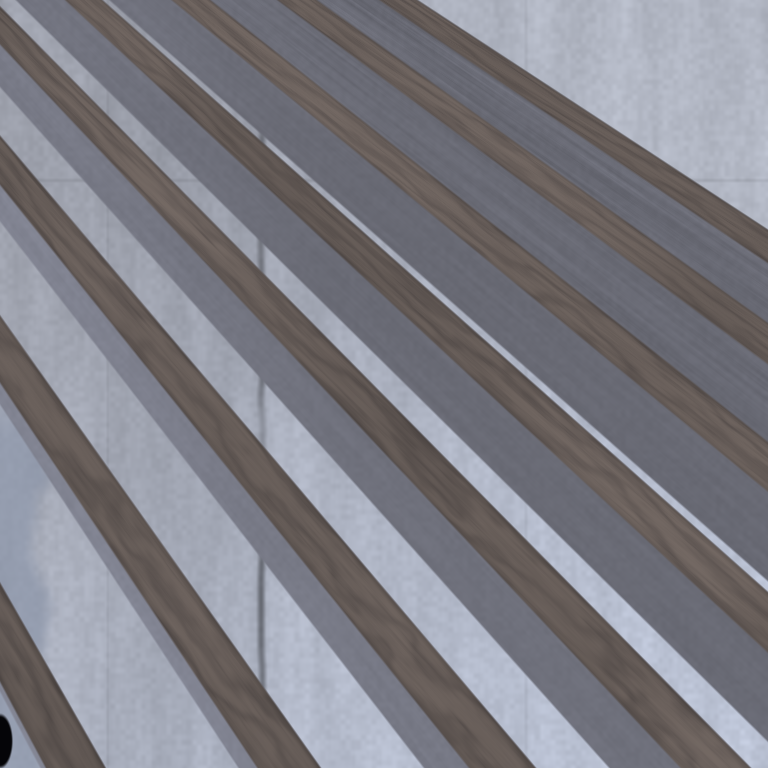
A Shadertoy shader for this pattern:

```glsl
// Eight timber slats with grey side faces fan out in perspective over a concrete wall.
// Slats are evenly spaced in the inverse slope of rays from one vanishing point;
// the visible side narrows with slat number, opening wider gaps to the wall.

float hash(vec2 p) {
    p = fract(p * vec2(0.1031, 0.1137));
    p += dot(p, p.yx + 33.3);
    return fract((p.x + p.y) * p.x * 7.3);
}

float noise(vec2 p) {
    vec2 i = floor(p), f = fract(p);
    f = f * f * (3.0 - 2.0 * f);
    return mix(mix(hash(i), hash(i + vec2(1, 0)), f.x),
               mix(hash(i + vec2(0, 1)), hash(i + vec2(1, 1)), f.x), f.y);
}

float fbm(vec2 p) {
    float sum = 0.0, amp = 0.5;
    for (int i = 0; i < 4; i++) {
        sum += amp * noise(p);
        p = p * 2.03 + 17.0;
        amp *= 0.5;
    }
    return sum;
}

float seam(float d, float width) {
    return 1.0 - smoothstep(0.0, width, abs(d));
}

// Cast concrete: lit towards the lower right, with streaks, joints and stains
vec3 concrete(vec2 p) {
    vec3 col = mix(vec3(0.63, 0.645, 0.69), vec3(0.73, 0.76, 0.83),
                   smoothstep(0.1, 1.2, p.x * 0.65 + p.y * 0.6));
    col = mix(col, vec3(0.70, 0.72, 0.77), smoothstep(0.3, 0.7, p.x - p.y));
    col *= 0.93 + 0.14 * fbm(p * vec2(38.0, 5.0));
    col *= 0.97 + 0.06 * noise(p * 150.0);

    // Board panels and their joints
    col *= 1.0 - 0.035 * smoothstep(0.139, 0.142, p.x) * smoothstep(0.345, 0.335, p.x);
    col *= 1.0 - 0.07 * seam(p.y - 0.235, 0.004);
    col *= 1.0 - 0.05 * (seam(p.x - 0.14, 0.003) + seam(p.x - 0.685, 0.004));
    float drip = p.x - 0.341 - 0.004 * (noise(vec2(p.y * 25.0, 3.0)) - 0.5);
    col *= 1.0 - 0.38 * seam(drip, 0.008) * smoothstep(0.25, 0.9, noise(vec2(5.0, p.y * 9.0)) + 0.35);

    // Damp bluish patch and a dark round opening at the left edge
    float damp = smoothstep(0.09, 0.06, p.x + 0.05 * fbm(p * 18.0)) * smoothstep(0.48, 0.58, p.y);
    col = mix(col, vec3(0.54, 0.58, 0.66), 0.65 * damp);
    float hole = length((p - vec2(0.0, 0.965)) / vec2(0.016, 0.034));
    return mix(col, vec3(0.02, 0.02, 0.03), smoothstep(1.1, 0.9, hole));
}

// Brown timber: long drifting grain with fine dark fibres
vec3 timber(float across, float along, float id) {
    float warp = fbm(vec2(across * 4.0 + id * 9.0, along * 7.0));
    float rings = 0.5 + 0.5 * sin(across * 36.0 + along * 9.0 + warp * 17.0);
    float fibre = fbm(vec2(across * 45.0 + along * 6.0, along * 14.0 + id * 31.0));
    vec3 col = mix(vec3(0.425, 0.385, 0.365), vec3(0.325, 0.295, 0.285),
                   0.45 * pow(rings, 2.0) + 0.75 * fibre * fibre);
    return col * (0.94 + 0.14 * noise(vec2(along * 5.0, id * 7.0)));
}

// Grey side face: paler on the nearer slats and towards the left
vec3 sideFace(vec2 p, float across, float along, float id) {
    float pale = smoothstep(2.5, 6.5, id) * 0.8 + 0.4 * smoothstep(0.5, 0.0, p.x);
    vec3 col = mix(vec3(0.41, 0.415, 0.455), vec3(0.51, 0.52, 0.575), min(pale, 1.0));
    float streak = fbm(vec2(across * 22.0, along * 6.0 + id * 13.0)) - 0.47;
    col *= 1.0 + streak * mix(0.25, 0.08, smoothstep(0.0, 2.0, id));
    return col * (0.98 + 0.04 * noise(p * 170.0));
}

void mainImage(out vec4 fragColor, in vec2 fragCoord) {
    vec2 p = fragCoord / iResolution.xy;
    p.y = 1.0 - p.y;

    // Ray coordinates: slat number across the fan, distance along it
    vec2 ray = p + vec2(1.016, 1.022);
    float along = length(ray);
    float fan = (1.54 - ray.x / ray.y) / 0.1385;
    fan -= 0.12 * exp(-1.4 * fan);
    float blur = max(fwidth(fan), 0.006);

    // Paint from the far slat to the near one
    vec3 col = concrete(p);
    for (int i = 0; i < 8; i++) {
        float id = float(i);
        float across = fan - id;
        float woodEnd = 0.39 - 0.016 * id;
        float sideEnd = max(1.21 - 0.138 * id, woodEnd + 0.025);
        float start = smoothstep(-blur, blur, across);
        float side = start * smoothstep(sideEnd + blur, sideEnd - blur, across);
        float wood = start * smoothstep(woodEnd + blur, woodEnd - blur, across);
        col = mix(col, sideFace(p, across, along, id), side);

        vec3 face = timber(across, along, id);
        face *= 1.0 - 0.16 * smoothstep(0.045, 0.0, across);
        face *= 1.0 - 0.10 * smoothstep(woodEnd - 0.06, woodEnd, across);
        col = mix(col, face, wood);
    }
    fragColor = vec4(col, 1.0);
}
```
